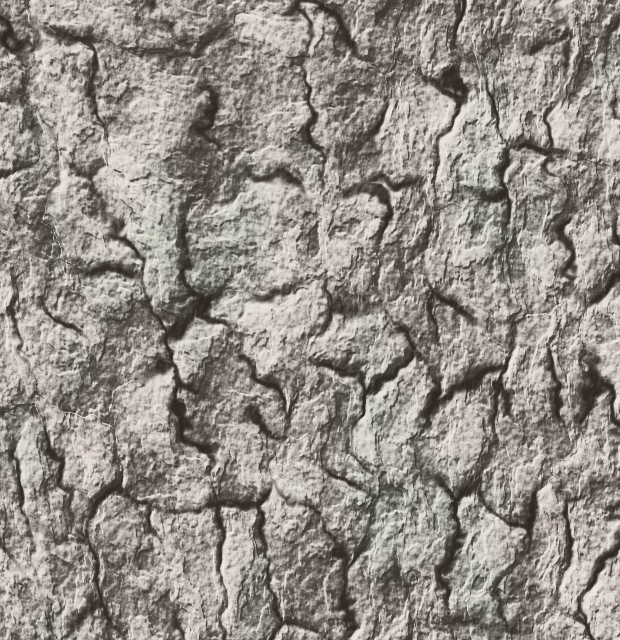
Reproduce this texture procedurally as a WebGL 2 fragment shader.

```glsl
#version 300 es
precision highp float;
// Rugged tree bark: upright cracked plates covered with torn flakes and grain.
// Warped Voronoi plates and gradient noise form one height field, which is
// lit by differences taken towards a light at the upper left.

uniform vec2 u_resolution;
out vec4 fragColor;

const vec2 LIGHT_DIR = vec2(-0.6, 0.8);
const vec2 PLATE_DENSITY = vec2(11.5, 5.5);
const vec3 CRACK_COLOR = vec3(0.17, 0.14, 0.12);
const vec3 PINK_TINT = vec3(0.034, -0.006, -0.022);
const vec3 MOSS_TINT = vec3(0.008, 0.004, -0.036);

vec2 hash2(vec2 p) {
    vec3 q = fract(p.xyx * vec3(0.1031, 0.1030, 0.0973));
    q += dot(q, q.yzx + 33.33);
    return fract((q.xx + q.yz) * q.zy);
}

float cornerSlope(vec2 corner, vec2 offset) {
    return dot(hash2(corner) * 2.0 - 1.0, offset);
}

float gradientNoise(vec2 p) {
    vec2 i = floor(p), f = p - i;
    vec2 u = f * f * f * (f * (f * 6.0 - 15.0) + 10.0);
    vec2 e = vec2(1.0, 0.0);
    float low = mix(cornerSlope(i, f), cornerSlope(i + e, f - e), u.x);
    float high = mix(cornerSlope(i + e.yx, f - e.yx), cornerSlope(i + 1.0, f - 1.0), u.x);
    return mix(low, high, u.y);
}

float fbm(vec2 p, int octaves) {
    float sum = 0.0, amplitude = 1.0;
    for (int k = 0; k < octaves; k++) {
        sum += amplitude * gradientNoise(p);
        p = mat2(1.6, 1.2, -1.2, 1.6) * p + 17.3;
        amplitude *= 0.5;
    }
    return sum;
}

// Voronoi plate: x is the distance to its border, y a random value
vec2 plateCell(vec2 p) {
    vec2 cell = floor(p), f = p - cell;
    vec2 nearestOffset = vec2(0.0), nearestCell = vec2(0.0);
    float nearest = 9.0, border = 9.0;
    for (int y = -1; y <= 1; y++) {
        for (int x = -1; x <= 1; x++) {
            vec2 g = vec2(x, y);
            vec2 offset = g + 0.1 + 0.8 * hash2(cell + g) - f;
            float d = dot(offset, offset);
            if (d < nearest) {
                nearest = d;
                nearestOffset = offset;
                nearestCell = g;
            }
        }
    }
    for (int y = -2; y <= 2; y++) {
        for (int x = -2; x <= 2; x++) {
            vec2 g = nearestCell + vec2(x, y);
            vec2 offset = g + 0.1 + 0.8 * hash2(cell + g) - f;
            vec2 across = offset - nearestOffset;
            if (dot(across, across) > 0.0001)
                border = min(border, dot(0.5 * (offset + nearestOffset), normalize(across)));
        }
    }
    return vec2(border, hash2(cell + nearestCell + 51.0).x);
}

// Bark relief: x is the height, y the crack coverage
vec2 bark(vec2 p) {
    vec2 warp = 0.055 * vec2(fbm(p * 8.0, 4), fbm(p * 8.0 + 40.0, 4));
    float lean = 0.28 * p.y * (1.0 - smoothstep(0.0, 0.65, p.x));
    vec2 plate = plateCell((p + warp + vec2(lean, 0.0)) * PLATE_DENSITY + 20.0);

    // Cracks swell and fade along the plate borders
    float swell = gradientNoise(p * 9.0 + 80.0);
    float opened = smoothstep(-0.25, 0.2, swell);
    float width = 0.03 + 0.06 * swell;
    float crack = opened * (1.0 - smoothstep(0.3 * width, width + 0.025, plate.x));

    // Domed plates and torn flake layers
    float dome = mix(0.75, smoothstep(0.0, 0.16, plate.x), 0.3 + 0.7 * opened);
    float height = dome * (0.17 + 0.20 * plate.y);
    float flake = fbm((p + 0.4 * warp + vec2(lean, 0.0)) * vec2(20.0, 11.0) + 7.0, 5);
    height += 0.16 * flake;
    height += 0.11 * smoothstep(-0.06, 0.06, flake - 0.15);
    height += 0.11 * smoothstep(-0.06, 0.06, flake + 0.13);

    // Fine grain, slightly drawn out along the trunk
    height += 0.12 * fbm(p * vec2(80.0, 66.0), 3);
    return vec2(height, crack);
}

void main() {
    vec2 p = gl_FragCoord.xy / u_resolution.y;
    vec2 here = bark(p);
    float slope = here.x - bark(p + LIGHT_DIR * 0.003).x;
    float blocked = here.x - bark(p + LIGHT_DIR * 0.017).x;

    // Slope light, cast shade and paler raised parts, softly limited
    float patches = fbm(p * vec2(8.0, 4.5) + 11.0, 3);
    float speckle = fbm(p * 125.0 + 60.0, 2);
    float light = 0.20 + 14.0 * slope + 2.0 * min(blocked, 0.0);
    light += 1.8 * (here.x - 0.34) + 1.4 * patches + 0.9 * speckle;
    float tone = 0.56 + 0.36 * light / sqrt(1.0 + light * light);

    // Warm grey with pinkish and mossy areas
    float moss = smoothstep(-0.1, 0.4, fbm(p * vec2(6.0, 2.5) + 30.0, 3));
    vec3 color = tone + mix(PINK_TINT, MOSS_TINT, moss);
    color = mix(color, CRACK_COLOR, 0.85 * here.y);
    fragColor = vec4(clamp(color, 0.0, 1.0), 1.0);
}
```
